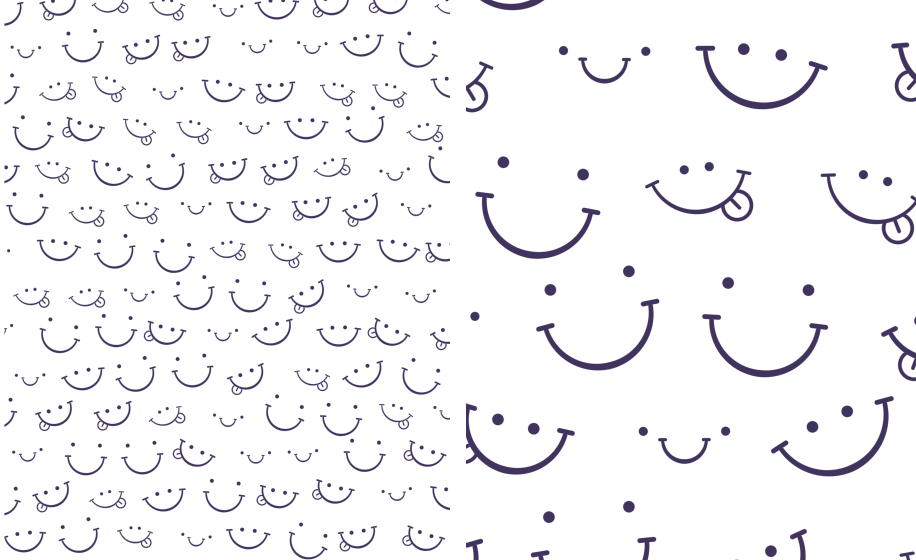
Left, the full canvas; right, a detail of the centre.
Give the GLSL for this pattern, as a Shadertoy shader.

```glsl
// Scattered line-drawn smiles on white: five kinds placed on a jittered,
// staggered grid. Each is a union of distance functions (arc mouth, end
// ticks, dot eyes, optional tongue); lengths are in canvas heights.

const vec3 INK = vec3(0.25, 0.20, 0.37);
const vec2 CELL = vec2(0.100, 0.073);

vec3 hash3(vec2 cell) {
    vec3 h = fract(cell.xyx * vec3(0.1031, 0.1030, 0.0973) + 0.37);
    h += dot(h, h.yxz + 33.33);
    return fract((h.xxy + h.yzz) * h.zyx);
}

float segment(vec2 p, vec2 a, vec2 b) {
    vec2 along = b - a;
    float t = clamp(dot(p - a, along) / dot(along, along), 0.0, 1.0);
    return length(p - a - along * t);
}

// Distance to one smile; the mouth corners lie on y = 0.
// mouth = half width and depth, eyes = half spacing and height.
float smile(vec2 p, vec2 mouth, vec2 eyes, vec2 tongue, float stroke) {
    float radius = dot(mouth, mouth) / (2.0 * mouth.y);
    vec2 centre = vec2(0.0, radius - mouth.y);
    vec2 q = p - centre;
    vec2 side = vec2(abs(p.x), p.y);
    vec2 corner = vec2(mouth.x, 0.0);
    vec2 outward = (corner - centre) / radius;

    // Mouth arc, a little heavier at the bottom
    float spread = atan(outward.x, -outward.y);
    float angle = atan(abs(q.x), -q.y);
    float arc = angle < spread ? abs(length(q) - radius) : length(side - corner);
    float d = arc - stroke * mix(1.15, 0.75, min(angle / spread, 1.0));

    // Ticks across the corners, then the eyes
    vec2 tick = outward * mouth.x * 0.13;
    d = min(d, segment(side, corner - tick, corner + tick) - stroke * 0.8);
    d = min(d, length(side - eyes) - (0.0012 + stroke * 1.25));

    // Tongue with a short crease, kept outside the mouth
    if (tongue.x != 0.0) {
        vec2 away = normalize(tongue - centre);
        float outline = abs(length(p - tongue) - 0.0085);
        float crease = segment(p, tongue - away * 0.006, tongue + away * 0.002);
        float shape = min(outline, crease) - 0.0011;
        d = min(d, max(shape, radius - length(q)));
    }
    return d;
}

// Picks the proportions of one of the five kinds
float smileOfKind(vec2 p, int kind, float turn) {
    vec2 mouth = vec2(0.034, 0.029);
    vec2 eyes = vec2(0.0113, 0.003);
    vec2 tongue = vec2(0.0);
    float stroke = 0.0018;
    float tilt = turn * 0.45;

    if (kind == 1) {            // high, wide-set eyes
        mouth = vec2(0.032, 0.031);
        eyes = vec2(0.024, 0.021);
    } else if (kind == 2) {     // deep mouth, tongue at the left
        mouth = vec2(0.030, 0.031);
        eyes = vec2(0.011, -0.003);
        tongue = vec2(-0.0265, -0.0245);
        tilt = turn * 0.55;
    } else if (kind == 3) {     // thin, shallow, tongue at the right
        mouth = vec2(0.0275, 0.020);
        eyes = vec2(0.0075, 0.006);
        tongue = vec2(0.021, -0.019);
        stroke = 0.0012;
    } else if (kind == 4) {     // tiny mouth between its eyes
        mouth = vec2(0.013, 0.013);
        eyes = vec2(0.0245, 0.005);
        stroke = 0.0012;
        tilt = turn * 0.12;
    }

    float c = cos(tilt), s = sin(tilt);
    p = mat2(c, -s, s, c) * p;
    p.y += 0.5 * (eyes.y - mouth.y);
    return smile(p, mouth, eyes, tongue, stroke);
}

void mainImage(out vec4 fragColor, in vec2 fragCoord) {
    vec2 p = fragCoord / iResolution.y;
    float pixel = 1.0 / iResolution.y;
    float d = 1.0;

    // Nearest smile among the neighbouring cells
    for (int j = -1; j <= 1; j++) {
        float row = floor(p.y / CELL.y) + float(j);
        float shift = 0.5 * mod(row, 2.0);
        for (int i = -1; i <= 1; i++) {
            float col = floor(p.x / CELL.x - shift) + float(i);
            vec3 rnd = hash3(vec2(col, row));
            vec2 home = (vec2(col + shift, row) + 0.5) * CELL;
            home += (rnd.xy - 0.5) * vec2(0.020, 0.016);
            float order = col + 2.0 * row + floor(rnd.z * 2.0);
            float turn = 2.0 * fract(rnd.z * 7.0 + rnd.x) - 1.0;
            d = min(d, smileOfKind(p - home, int(mod(order, 5.0)), turn));
        }
    }

    // Ink on white, with a narrow blank strip at the left edge
    float ink = 1.0 - smoothstep(-0.75 * pixel, 0.75 * pixel, d);
    ink *= smoothstep(0.007, 0.007 + pixel, p.x);
    fragColor = vec4(mix(vec3(1.0), INK, ink), 1.0);
}
```
